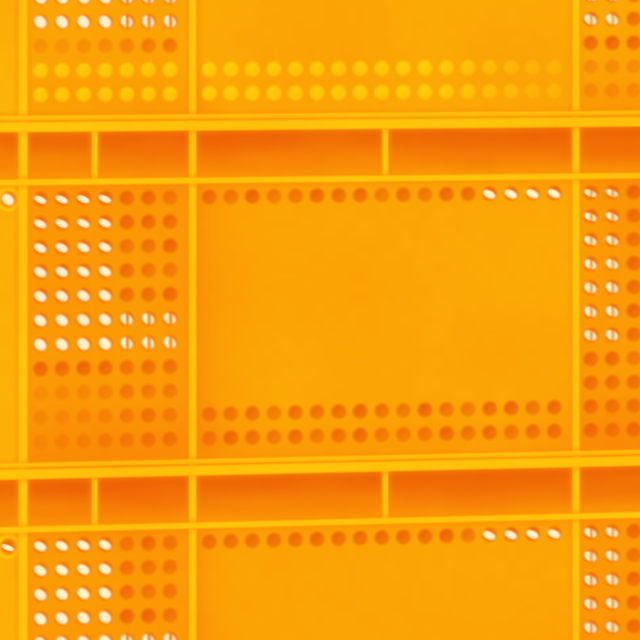
This pattern is drawn by a Shadertoy shader. Its source:

```glsl
// Stacked amber plastic crates: ribbed frames, recessed bands and perforated panels.
// The canvas is 100 units wide; y runs downward and each crate is PERIOD units high.

const float PERIOD = 54.0;
const vec3 AMBER = vec3(0.985, 0.65, 0.02);
const vec3 DEEP = vec3(0.98, 0.55, 0.02);
const vec3 YELLOW = vec3(0.995, 0.76, 0.04);
const vec3 RUST = vec3(0.93, 0.39, 0.02);
const vec3 LIGHT = vec3(1.0, 0.94, 0.79);

float hash(vec2 p) {
    p = fract(p * vec2(0.1031, 0.1137));
    p += dot(p, p.yx + 33.3);
    return fract((p.x + p.y) * p.x * 7.0);
}

float noise(vec2 p) {
    vec2 i = floor(p), f = fract(p);
    f = f * f * (3.0 - 2.0 * f);
    return mix(mix(hash(i), hash(i + vec2(1, 0)), f.x),
               mix(hash(i + vec2(0, 1)), hash(i + 1.0), f.x), f.y);
}

float fill(float d, float soft) { return 1.0 - smoothstep(-soft, soft, d); }

float band(float x, float lo, float hi, float soft) {
    return fill(lo - x, soft) * fill(x - hi, soft);
}

// Raised rib: soft dark flanks under a bright crest
vec3 rib(vec3 base, float d, float halfWidth, float soft) {
    vec3 col = mix(base, DEEP, 0.4 * fill(abs(d) - halfWidth - 0.5, 0.55));
    vec3 crest = mix(YELLOW, AMBER, 0.4 * smoothstep(0.4, 1.1, abs(d) / halfWidth));
    return mix(col, crest, fill(abs(d) - halfWidth, soft));
}

// Offset to the nearest hole centre; id holds its column and row
vec2 holeOffset(vec2 p, vec2 start, vec2 pitch, vec2 last, out vec2 id) {
    id = clamp(floor((p - start) / pitch + 0.5), vec2(0), last);
    return p - start - id * pitch;
}

// Hole with a shaded wall, and light behind it where open is above zero
vec3 hole(vec3 base, vec2 o, vec3 wall, float strength, float open, float split, float soft) {
    float mask = fill(length(o) - 1.12, soft + 0.16);
    float depth = 0.8 + 0.2 * smoothstep(0.7, -0.7, o.x + o.y);
    vec3 col = mix(base, wall, mask * strength * depth);
    vec2 e = vec2(o.x + 0.1, o.y - 0.35 * o.x - 0.2 * (1.0 - open));
    float lit = fill(length(e / vec2(1.05, 0.35 + 0.7 * open)) - 1.0, soft + 0.2);
    lit *= 1.0 - split * fill(abs(o.x - 0.1) - 0.25, 0.3);
    return mix(col, LIGHT, lit * mask * step(0.01, open));
}

// Openness of a hole in the left (0), middle (1) or right (2) panel
float openness(float panel, vec2 id, float crate) {
    float upper = step(id.y, crate < 0.0 ? 7.5 : 6.5);
    float grow = 0.25 + 0.1 * id.y + 0.25 * max(crate, 0.0);
    if (panel < 0.5) {
        float wideFrom = 4.5 - max(crate, 0.0);
        return upper * max(step(id.x, 3.5), step(wideFrom, id.y)) * min(grow, 0.95);
    }
    if (panel < 1.5) return step(id.y, 0.5) * step(12.5, id.x) * 0.4;
    return upper * step(id.x, 1.5) * min(grow, 0.65);
}

vec3 perforate(vec3 base, vec2 p, float panel, float crate, float soft) {
    float middle = step(0.5, panel) * step(panel, 1.5);
    float startX = panel < 0.5 ? 6.35 : (panel < 1.5 ? 32.7 : 92.3);
    float lastColumn = panel < 0.5 ? 6.0 : (panel < 1.5 ? 16.0 : 2.0);
    vec2 id;
    vec2 o = holeOffset(p, vec2(startX, 11.2), vec2(3.37, 3.78), vec2(lastColumn, 10), id);
    if (middle > 0.5 && id.y > 0.5 && id.y < 8.5) return base;
    float strength = 0.65 + 0.3 * hash(id + 17.0 * panel + crate * 5.0 + 3.0);
    if (panel < 0.5 && id.y > 7.5) strength *= mix(0.35, 0.75, smoothstep(1.0, 5.0, id.x));
    vec3 wall = RUST;
    if (crate < 0.0 && id.y > 8.5) {
        wall = panel < 1.5 ? vec3(1.0, 0.82, 0.03) : RUST;
        strength = panel < 1.5 ? 0.9 - middle * 0.55 * smoothstep(9.0, 16.0, id.x) : 0.35;
    }
    float split = panel < 0.5 ? 0.8 * step(3.5, id.x) : 0.6 * step(1.5, panel);
    return hole(base, o, wall, strength, openness(panel, id, crate), split, soft);
}

void mainImage(out vec4 fragColor, in vec2 fragCoord) {
    vec2 q = vec2(fragCoord.x, iResolution.y - fragCoord.y) * 100.0 / iResolution.xy;
    float soft = 0.16 + 50.0 / iResolution.y;

    // Slightly converging rows, then local crate coordinates
    float stacked = (q.y - 19.9 + 0.009 * q.x) / (54.3 - 0.013 * q.x);
    float crate = floor(stacked);
    vec2 p = vec2(q.x, fract(stacked) * PERIOD);

    // Panels, darker beside the ribs and near the lower edge; the top crate is brighter
    float panel = step(30.1, p.x) + step(90.0, p.x);
    float middle = step(0.5, panel) * step(panel, 1.5);
    float shade = mix(0.5, 0.85 * exp(-max(p.x - 30.6, 0.0) / 4.0), middle);
    shade += 0.45 * smoothstep(42.0, 52.0, p.y) + 0.4 * exp(-max(p.y - 9.0, 0.0) / 2.0);
    shade -= 0.6 * step(crate, -0.5);
    vec3 col = mix(AMBER, DEEP, clamp(shade, 0.0, 1.0));
    col = mix(col, mix(AMBER, YELLOW, 0.35), fill(p.x - 3.5, soft));
    col = perforate(col, p, panel, crate, soft);

    // Recessed band between the rails
    float wave = 2.0 * noise(p * vec2(0.12, 0.4)) - 1.0;
    vec3 recess = mix(RUST, DEEP, smoothstep(0.0, 9.0, p.y + wave));
    recess = mix(recess, AMBER, 0.35 * smoothstep(6.0, 8.5, p.y));
    float inBand = band(p.y, 0.0, 8.6, soft);
    col = mix(col, recess, inBand);
    col = mix(col, rib(col, p.x - 14.8, 0.5, soft), inBand);
    col = mix(col, rib(col, p.x - 60.2, 0.5, soft), inBand);

    // Rim knob on the left edge
    vec2 k = p - vec2(1.3, 11.2);
    col = mix(col, YELLOW, fill(abs(length(k) - 1.65) - 0.25, soft));
    col = hole(col, k, RUST, 0.8, crate < 0.5 ? 0.75 : 0.1, 0.0, soft);

    // Uprights, then the horizontal rails across them
    col = rib(col, p.x - 3.6, 0.75, soft);
    col = rib(col, p.x - 30.1, 0.6, soft);
    col = rib(col, p.x - 90.0, 0.6, soft);
    col = rib(col, p.y - 8.6, 0.5, soft);
    col = rib(col, p.y - PERIOD + 1.4, 0.4, soft);
    col = rib(col, min(p.y, PERIOD - p.y), 0.8, soft);

    // Faint, broad mottling of the plastic
    col.g += 0.035 * (noise(q * 0.09) - 0.5) + 0.012 * (noise(q * 0.6) - 0.5);
    fragColor = vec4(clamp(col, 0.0, 1.0), 1.0);
}
```
